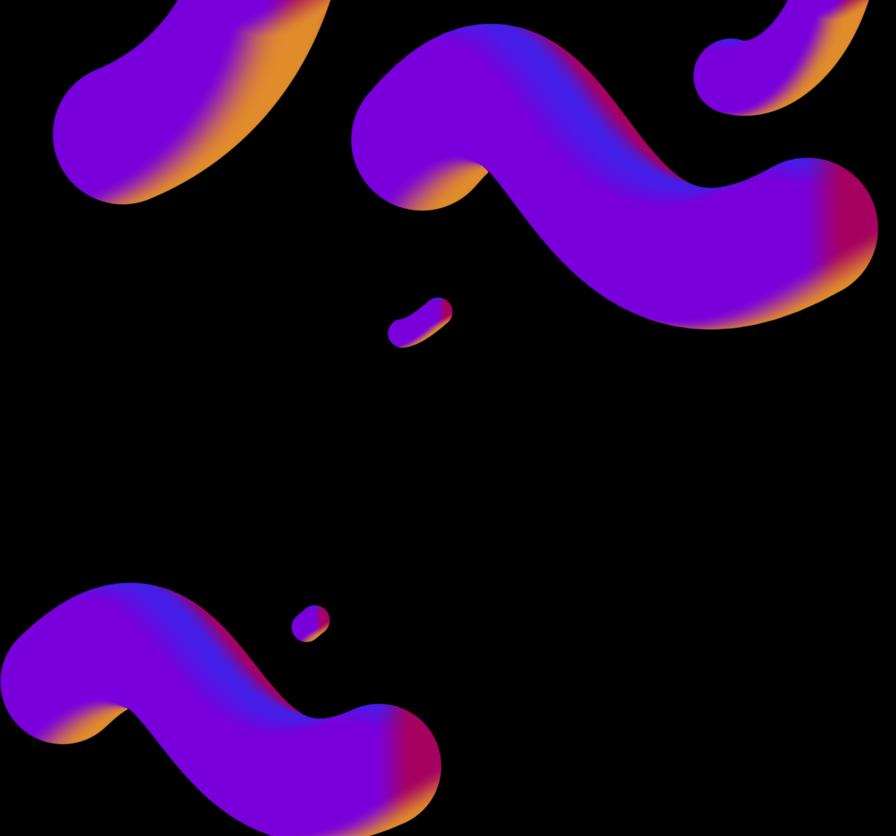
Give the GLSL for this background, as a WebGL 1 fragment shader.

```glsl
precision highp float;
// Glossy violet tubes on black. Each tube is a disc with a blue, magenta and
// orange rim swept along a cubic curve; later discs cover earlier ones, so every
// point takes the shade of the last disc that reaches it.

uniform vec2 u_resolution;

const int SEGMENTS = 40;
const vec3 VIOLET  = vec3(0.48, 0.00, 0.86);
const vec3 BLUE    = vec3(0.26, 0.12, 0.91);
const vec3 MAGENTA = vec3(0.65, 0.00, 0.38);
const vec3 ORANGE  = vec3(0.88, 0.55, 0.17);

vec2 bezier(vec2 a, vec2 b, vec2 c, vec2 d, float t) {
  float s = 1.0 - t;
  return s * s * s * a + 3.0 * s * s * t * b + 3.0 * s * t * t * c + t * t * t * d;
}

float segmentDistance(vec2 p, vec2 a, vec2 b) {
  vec2 edge = b - a;
  float t = clamp(dot(p - a, edge) / dot(edge, edge), 0.0, 1.0);
  return length(p - a - t * edge);
}

// Colour inside the disc, with n the offset from its centre in radii.
vec3 discColor(vec2 n) {
  vec3 color = mix(VIOLET, BLUE, smoothstep(0.5, 1.0, dot(n, vec2(0.2, 0.98))));
  color = mix(color, MAGENTA, smoothstep(-0.1, 0.55, n.x));
  return mix(color, ORANGE, smoothstep(0.45, 1.0, dot(n, vec2(0.5, -0.866))));
}

// Centre where a disc moving from a to b last touches p; keeps the old one if none.
vec2 lastCenter(vec2 p, vec2 a, vec2 b, float radius, vec2 center) {
  vec2 edge = b - a;
  vec2 offset = a - p;
  float qa = dot(edge, edge);
  float qb = dot(offset, edge);
  float qc = dot(offset, offset) - radius * radius;
  float root = qb * qb - qa * qc;
  float t = (sqrt(max(root, 0.0)) - qb) / qa;
  bool touches = root > 0.0 && t > -0.001 && t < 1.001;
  return touches ? a + t * edge : center;
}

// Paints one tube with control points a, b, c, d over the given colour.
vec3 paintTube(vec3 under, vec2 p, vec2 a, vec2 b, vec2 c, vec2 d,
               float radius, float pixel) {
  float reach = radius + pixel;
  float nearest = 10.0;
  vec2 center = a;
  vec2 from = a;
  for (int i = 1; i <= SEGMENTS; i++) {
    vec2 to = bezier(a, b, c, d, float(i) / float(SEGMENTS));
    nearest = min(nearest, segmentDistance(p, from, to));
    center = lastCenter(p, from, to, reach, center);
    from = to;
  }
  // The final disc is seen whole.
  if (length(p - d) < reach) center = d;
  float cover = 1.0 - smoothstep(-pixel, pixel, nearest - radius);
  return mix(under, discColor((p - center) / reach), cover);
}

void main() {
  // The canvas is one unit wide.
  float pixel = 1.0 / u_resolution.x;
  vec2 p = gl_FragCoord.xy * pixel;
  vec3 color = vec3(0.0);

  // Upper tubes: left, middle wave, right
  color = paintTube(color, p, vec2(0.137, 0.783), vec2(0.215, 0.815),
                    vec2(0.273, 0.880), vec2(0.299, 0.971), 0.078, pixel);
  color = paintTube(color, p, vec2(0.471, 0.777), vec2(0.638, 0.974),
                    vec2(0.625, 0.521), vec2(0.901, 0.678), 0.079, pixel);
  color = paintTube(color, p, vec2(0.816, 0.848), vec2(0.859, 0.835),
                    vec2(0.911, 0.880), vec2(0.932, 0.953), 0.042, pixel);

  // Lower wave
  color = paintTube(color, p, vec2(0.070, 0.172), vec2(0.230, 0.328),
                    vec2(0.220, -0.016), vec2(0.423, 0.078), 0.0695, pixel);

  // Small pill and bead
  color = paintTube(color, p, vec2(0.449, 0.561), vec2(0.462, 0.5625),
                    vec2(0.478, 0.5755), vec2(0.489, 0.585), 0.016, pixel);
  color = paintTube(color, p, vec2(0.342, 0.233), vec2(0.345, 0.2355),
                    vec2(0.3485, 0.2385), vec2(0.3515, 0.241), 0.0165, pixel);

  gl_FragColor = vec4(color, 1.0);
}
```
